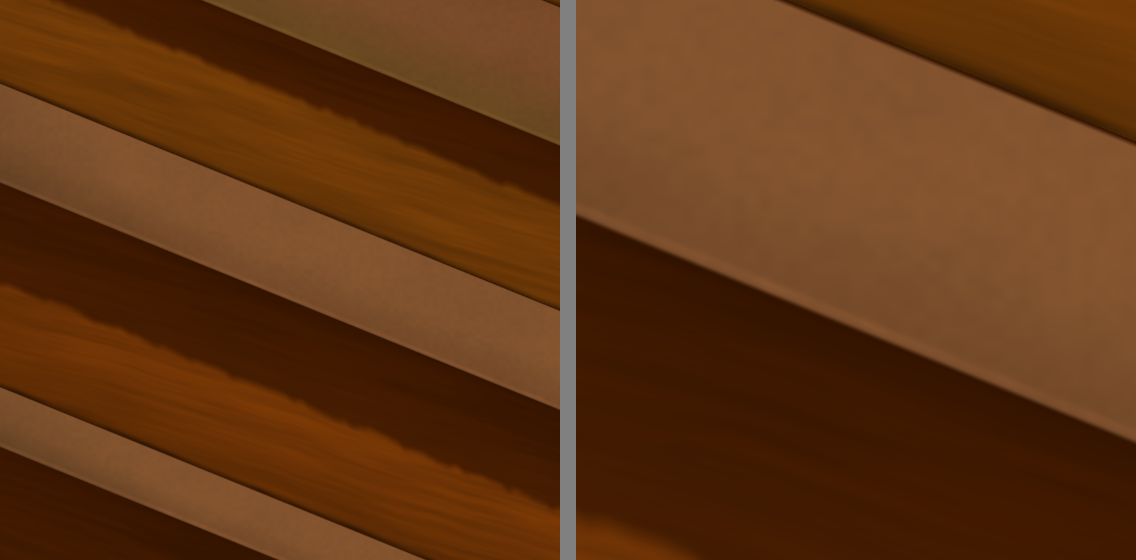
Left: the whole. Right: its middle third, enlarged.
A Shadertoy shader for this texture:

```glsl
// Slanted wooden steps: pale tan faces, shadowed strips and warm grained planks.

float hash(vec2 p) {
    vec3 q = fract(p.xyx * vec3(0.1031, 0.1030, 0.0973));
    q += dot(q, q.yzx + 33.33);
    return fract((q.x + q.y) * q.z);
}

float noise(vec2 p) {
    vec2 i = floor(p), f = fract(p);
    f = f * f * (3.0 - 2.0 * f);
    return mix(mix(hash(i), hash(i + vec2(1, 0)), f.x),
               mix(hash(i + vec2(0, 1)), hash(i + vec2(1, 1)), f.x), f.y);
}

float fbm(vec2 p) {
    float sum = 0.0, amp = 0.5;
    for (int i = 0; i < 4; i++) {
        sum += amp * noise(p);
        p = p * 2.03 + 17.1;
        amp *= 0.5;
    }
    return sum;
}

// Fine fibres plus broad wavy figure, both centred on zero
float woodGrain(vec2 p, float seed) {
    float across = p.y - 0.31 * p.x + 0.025 * fbm(p * 4.0 + seed);
    float fibres = fbm(vec2(p.x * 6.0 + seed, across * 95.0)) - 0.47;
    float figure = fbm(vec2(p.x * 3.0, across * 17.0) + seed) - 0.47;
    return 0.6 * fibres + 0.7 * figure;
}

void mainImage(out vec4 fragColor, in vec2 fragCoord) {
    vec2 p = fragCoord / iResolution.xy;
    p.y = 1.0 - p.y;                       // measured downwards
    float pixel = 1.0 / iResolution.y;

    // Each step runs tan face, shadow, plank; faces narrow further down
    float slant = p.y - 0.406 * p.x - 0.147;
    float step_ = floor(slant / 0.542);
    float t = slant - step_ * 0.542;
    float faceEnd = 0.179 - 0.07 * step_;
    float plankStart = 0.357;
    float seed = 13.7 * (step_ + 3.0);
    float soft = max(0.0022, pixel);

    // Plank: redder on lower steps, darker towards its lower edge
    float grain = woodGrain(p, seed);
    float lower = clamp(step_ + 1.0, 0.0, 1.0);
    float depth = (t - plankStart) / 0.185;
    vec3 plank = mix(vec3(0.425, 0.220, 0.025), vec3(0.420, 0.194, 0.018), lower);
    plank *= 1.02 + 0.04 * p.x - 0.15 * smoothstep(0.35, 1.0, depth);
    plank *= 1.0 + 0.42 * grain;

    // Shadow: nearly black-brown beneath the face, with faint grain
    float shade = smoothstep(faceEnd, plankStart, t);
    vec3 shadow = mix(vec3(0.232, 0.088, 0.0), vec3(0.268, 0.110, 0.003), shade);
    shadow *= 1.0 + 0.32 * grain;

    // Tan face: olive tint at the ends, fine mottling and a worn lower lip
    float down = t / faceEnd;
    vec3 face = mix(vec3(0.445, 0.290, 0.160), vec3(0.510, 0.325, 0.180),
                    smoothstep(0.0, 0.45, p.x + 0.25 * (1.0 - down)));
    float upper = 1.0 - smoothstep(-1.0, 0.0, step_);
    face = mix(face, mix(vec3(0.475, 0.290, 0.160), vec3(0.410, 0.280, 0.125),
                         smoothstep(0.4, 1.0, down)), upper);
    face *= 1.0 - 0.10 * smoothstep(0.5, 1.0, down) * (1.0 - upper);
    face *= 1.0 + 0.07 * (fbm(p * vec2(9.0, 16.0)) - 0.47)
                + 0.04 * (noise(p * 130.0) - 0.5);
    float lip = exp(-pow((t - faceEnd + 0.005) / 0.0032, 2.0));
    face += vec3(0.055, 0.030, 0.022) * lip * (0.5 + 0.7 * noise(p * 40.0));

    // Blurred, slightly ragged shadow edge across the plank
    float ragged = 0.008 * (noise(vec2(p.x * 65.0, seed)) - 0.5)
                 + 0.006 * (noise(vec2(p.x * 18.0, seed + 5.0)) - 0.5);
    vec3 color = mix(shadow, plank, smoothstep(-0.010, 0.010, t - plankStart + ragged));

    // Dark contact lines below the face and along the foot of the plank
    color *= 1.0 - 0.16 * exp(-max(t - faceEnd, 0.0) / 0.008);
    float seam = exp(-pow((0.542 - t) / 0.006, 2.0));
    color *= 1.0 - 0.45 * seam * (0.5 + 0.6 * noise(vec2(p.x * 30.0, seed)));

    // Face covers t from zero to its lower edge
    float cover = smoothstep(-soft, soft, faceEnd - t) * smoothstep(0.0, 2.0 * soft, t);
    color = mix(color, face, cover);

    fragColor = vec4(clamp(color, 0.0, 1.0), 1.0);
}
```
